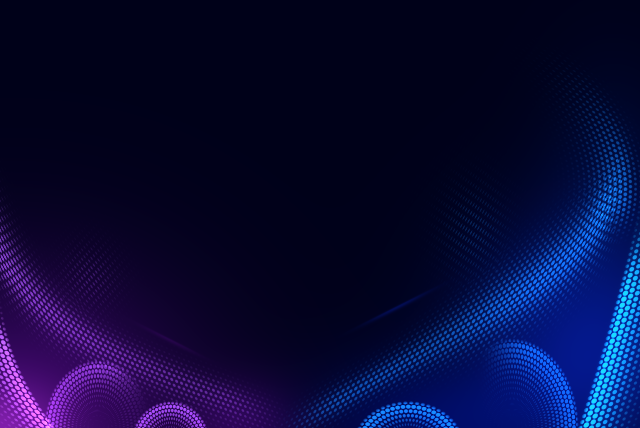
Write a WebGL 1 fragment shader that draws this background.

```glsl
precision highp float;
// Dark navy backdrop framed by violet and blue waves of halftone dots.
uniform vec2 u_resolution;

const vec3 NAVY = vec3(0.0, 0.004, 0.098);
const vec3 VIOLET = vec3(0.25, 0.025, 0.33);
const vec3 ORCHID = vec3(0.56, 0.30, 0.76);
const vec3 ROYAL = vec3(0.015, 0.085, 0.43);
const vec3 AZURE = vec3(0.08, 0.46, 0.74);
const vec3 CYAN = vec3(0.08, 0.70, 0.78);

// Soft elliptical spot
float glow(vec2 p, vec2 centre, vec2 radius) {
  vec2 d = (p - centre) / radius;
  return exp(-dot(d, d));
}

// Ridge with a separate falloff on each side
float ridge(float v, float below, float above) {
  float d = v / (v < 0.0 ? below : above);
  return exp(-d * d);
}

// Staggered dots that shrink and dim with strength
float halftone(vec2 q, float cell, float strength, float pixel) {
  vec2 g = q / cell;
  g.x += 0.5 * mod(floor(g.y), 2.0);
  float d = length(fract(g) - 0.5) * cell;
  float radius = cell * (0.18 + 0.26 * strength);
  return strength * (1.0 - smoothstep(radius - pixel, radius + pixel, d));
}

// Concentric dotted arcs, brightest at the rim
float dome(vec2 p, vec2 centre, vec2 size, float inner, float cell, float pixel) {
  vec2 d = (p - centre) / size;
  float r = length(d);
  vec2 q = vec2(atan(d.x, d.y), r - 1.0) * size.y;
  return halftone(q, cell, ridge(q.y, inner, 0.006), pixel);
}

// Thin luminous stroke with faded ends
float streak(vec2 p, vec2 centre, float slope, float reach) {
  vec2 d = p - centre;
  return ridge(d.y - slope * d.x, 0.006, 0.003) * ridge(d.x, reach, reach);
}

vec3 ambience(vec2 p) {
  vec3 c = NAVY;
  c += VIOLET * glow(p, vec2(0.04, 0.0), vec2(0.40, 0.35));
  c += vec3(0.25, 0.09, 0.24) * glow(p, vec2(0.0), vec2(0.14, 0.10));
  c += vec3(0.12, 0.01, 0.16) * glow(p, vec2(0.57, 0.0), vec2(0.13, 0.11));
  c += ROYAL * glow(p, vec2(1.38, 0.17), vec2(0.27, 0.29));
  c += vec3(0.0, 0.035, 0.25) * glow(p, vec2(1.0, 0.0), vec2(0.26, 0.16));
  c += vec3(0.0, 0.03, 0.10) * glow(p, vec2(1.44, 0.55), vec2(0.16, 0.28));
  return c;
}

vec3 leftWaves(vec2 p, float px) {
  // Long descending ribbon
  float v = p.y - (0.25 - 0.34 * p.x + 0.15 * exp(-8.0 * p.x));
  float fade = 0.35 + 0.40 * exp(-3.0 * p.x);
  float body = ridge(v, 0.055, 0.035 + 0.07 * exp(-9.0 * p.x));
  body *= fade * (1.0 - smoothstep(0.52, 0.70, p.x));
  vec3 c = ORCHID * (halftone(vec2(p.x, v), 0.0115, body, px) + 0.10 * body);
  // Bright fold at the side
  v = p.x - (0.12 - 0.75 * p.y + 1.1 * p.y * p.y);
  body = ridge(v, 0.065, 0.007) * (1.0 - smoothstep(0.18, 0.32, p.y));
  c += vec3(0.64, 0.40, 0.76) * halftone(vec2(p.y, v), 0.0125, body, px);
  // Low swells
  c += ORCHID * 0.65 * dome(p, vec2(0.23, 0.0), vec2(0.12, 0.15), 0.07, 0.0115, px)
     * (1.0 - smoothstep(0.22, 0.36, p.x));
  c += ORCHID * 0.95 * dome(p, vec2(0.40, -0.035), vec2(0.085, 0.09), 0.045, 0.0095, px);
  // Distant traces
  v = p.y - 0.36 + 0.9 * (p.x - 0.2);
  body = 0.28 * glow(p, vec2(0.21, 0.35), vec2(0.06, 0.07));
  c += ORCHID * halftone(vec2(p.x, v), 0.011, body, px);
  return c + VIOLET * 0.25 * streak(p, vec2(0.40, 0.205), -0.5, 0.06);
}

vec3 rightWaves(vec2 p, float px) {
  // Long rising ribbon
  float v = p.y - 0.56 * (p.x - 0.68) - 0.14 * exp(11.0 * (p.x - 1.46));
  float spread = 0.035 + 0.04 * smoothstep(0.85, 1.25, p.x);
  float body = ridge(v, spread, spread * 1.1) * smoothstep(0.62, 0.80, p.x);
  body *= 0.60 + 0.20 * smoothstep(1.0, 1.3, p.x);
  body *= 1.0 - smoothstep(1.40, 1.49, p.x);
  vec3 c = AZURE * (halftone(vec2(p.x, v), 0.012, body, px) + 0.10 * body);
  // Upper bend fading into the dark
  float h = p.y - 0.56;
  v = p.x - (1.46 - 1.6 * h * h);
  body = ridge(v, 0.075, 0.035) * smoothstep(0.42, 0.54, p.y);
  body *= 0.72 * (1.0 - smoothstep(0.52, 0.92, p.y));
  c += AZURE * halftone(vec2(p.y, v), 0.012, body, px);
  // Bright fold at the side
  v = p.x - (1.365 + 0.33 * p.y - 0.1 * p.y * p.y);
  body = ridge(v, 0.008, 0.08) * (1.0 - smoothstep(0.30, 0.56, p.y));
  c += CYAN * (halftone(vec2(p.y, v), 0.014, body, px) + 0.12 * body);
  // Low swells
  c += AZURE * 0.75 * dome(p, vec2(1.20, 0.0), vec2(0.15, 0.20), 0.09, 0.0125, px)
     * smoothstep(1.12, 1.25, p.x);
  c += vec3(0.09, 0.52, 0.80) * dome(p, vec2(0.957, -0.04), vec2(0.12, 0.095), 0.045, 0.0105, px);
  // Distant traces
  v = p.y - 0.47 - 1.3 * (p.x - 1.11);
  body = 0.27 * glow(p, vec2(1.11, 0.46), vec2(0.07, 0.10));
  c += AZURE * halftone(vec2(p.x, v), 0.0115, body, px);
  return c + ROYAL * 0.45 * streak(p, vec2(0.93, 0.282), 0.5, 0.07);
}

void main() {
  vec2 p = gl_FragCoord.xy / u_resolution.y;
  p.x *= 1.5 * u_resolution.y / u_resolution.x;
  float px = 0.75 / u_resolution.y;
  gl_FragColor = vec4(ambience(p) + leftWaves(p, px) + rightWaves(p, px), 1.0);
}
```
